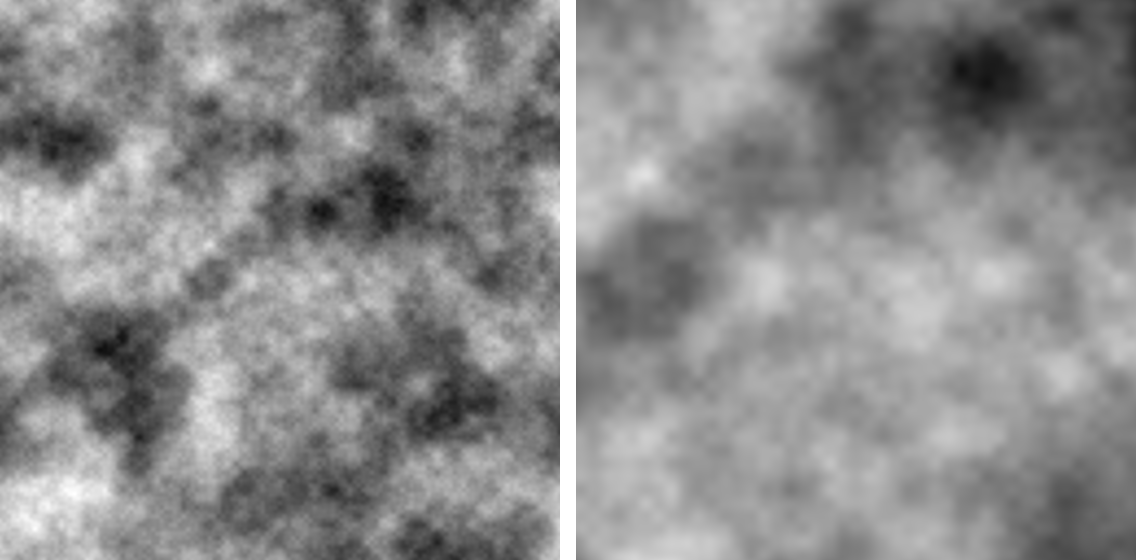
Left: the whole. Right: its middle third, enlarged.
Write a three.js fragment shader that draws this texture.

```glsl
// Seamless grey cloud noise: five octaves of wrapping value noise.
varying vec2 vUv;

#define BASE_CELLS 8.0   // lattice cells across the tile in the first octave
#define OCTAVES 5
#define GAIN 0.6         // amplitude ratio between octaves
#define CONTRAST 1.34
#define MEAN_GREY 0.52
#define SEED 17.0

float hash(vec2 cell) {
  return fract(sin(dot(cell, vec2(127.1, 311.7))) * 43758.5453);
}

// Lattice value that repeats after a whole number of cells
float lattice(vec2 cell, float period, float seed) {
  return hash(mod(cell, period) + seed);
}

// Smoothly interpolated value noise
float valueNoise(vec2 p, float period, float seed) {
  vec2 cell = floor(p);
  vec2 f = fract(p);
  vec2 blend = f * f * (3.0 - 2.0 * f);
  float bottom = mix(lattice(cell, period, seed),
                     lattice(cell + vec2(1.0, 0.0), period, seed), blend.x);
  float top = mix(lattice(cell + vec2(0.0, 1.0), period, seed),
                  lattice(cell + vec2(1.0, 1.0), period, seed), blend.x);
  return mix(bottom, top, blend.y);
}

// Sum of octaves, normalised to 0..1
float clouds(vec2 uv) {
  float sum = 0.0;
  float total = 0.0;
  float amplitude = 1.0;
  float period = BASE_CELLS;
  for (int i = 0; i < OCTAVES; i++) {
    sum += amplitude * valueNoise(uv * period, period, SEED * float(i + 1));
    total += amplitude;
    amplitude *= GAIN;
    period *= 2.0;
  }
  return sum / total;
}

void main() {
  float grey = MEAN_GREY + (clouds(vUv) - 0.5) * CONTRAST;
  gl_FragColor = vec4(vec3(clamp(grey, 0.0, 1.0)), 1.0);
}
```
